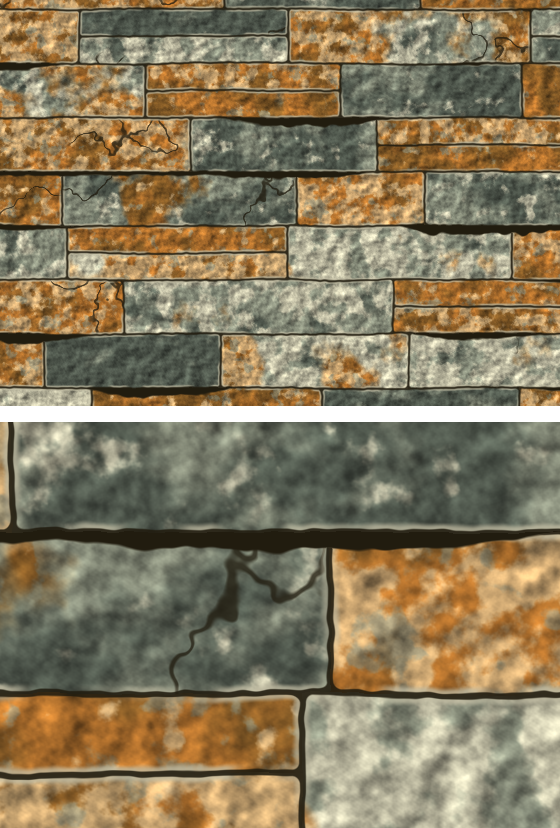
Top: the whole. Bottom: its middle third, enlarged.
A WebGL 1 fragment shader for this texture:

```glsl
precision highp float;
// Ledgestone wall: straight courses of long, uneven stones, a few split in two.
// Each stone leans to slate or rust; layered noise gives patches, flecks and
// relief, and distances to the stone edges give joints, pale rims and shadows.
uniform vec2 u_resolution;

// Layout, in canvas heights
const float COURSE_H = 0.1332;     // height of one course
const float COURSE_TOP = 0.0233;   // top of the first whole course
const float STONE_W = 0.51;        // mean stone length
const float FIRST_JOINT = 0.36;    // joint phase of course 0, in stones
const float COURSE_SHIFT = 0.29;   // joint phase added per course
const float JOINT_JITTER = 0.22;   // uneven stone length, in stones
const float SPLIT_SHARE = 0.22;    // share of stones split lengthwise
// Edges and wear
const float JOINT_W = 0.0025;      // half width of a joint
const float CORNER_R = 0.009;      // corner rounding and rim width
const float SHADOW_H = 0.020;      // deepest shadow under a course
const float CRACK_SHARE = 0.28;    // share of cracked stones
const float WOBBLE = 0.009;        // waviness of the courses
const float RELIEF = 1.1;          // strength of the rough surface
// Colours
const vec3 SHADE = vec3(0.13, 0.11, 0.06);
const vec3 SLATE = vec3(0.30, 0.33, 0.29);
const vec3 GREY = vec3(0.51, 0.53, 0.46);
const vec3 PALE = vec3(0.76, 0.74, 0.64);
const vec3 UMBER = vec3(0.48, 0.33, 0.14);
const vec3 RUST = vec3(0.66, 0.42, 0.17);
const vec3 SAND = vec3(0.77, 0.64, 0.45);

float hash(vec2 p) {
  return fract(sin(dot(p, vec2(127.1, 311.7))) * 43758.5);
}

float noise(vec2 p) {
  vec2 i = floor(p), f = fract(p);
  f = f * f * (3.0 - 2.0 * f);
  return mix(mix(hash(i), hash(i + vec2(1.0, 0.0)), f.x),
             mix(hash(i + vec2(0.0, 1.0)), hash(i + 1.0), f.x), f.y);
}

float fbm(vec2 p) {
  float sum = 0.0, amp = 0.5;
  for (int i = 0; i < 5; i++) {
    sum += amp * noise(p);
    p = mat2(1.6, 1.2, -1.2, 1.6) * p + 7.3;
    amp *= 0.5;
  }
  return sum / 0.97;
}

// Position of a joint along its course, in stones
float joint(float index, float row) {
  return index + JOINT_JITTER * (2.0 * hash(vec2(index, row) + 3.7) - 1.0);
}

vec3 slateColor(vec2 p, float paleness) {
  float tone = fbm(p * vec2(13.0, 17.0)) + 0.50 * (paleness - 0.5);
  float flecks = fbm(p * 30.0 + 9.0) + 0.55 * (paleness - 0.55);
  vec3 c = mix(SLATE, GREY, smoothstep(0.34, 0.62, tone));
  return mix(c, PALE, 0.85 * smoothstep(0.48, 0.68, flecks));
}

vec3 rustColor(vec2 p, float paleness) {
  float flecks = fbm(p * 38.0 + 5.0) + 0.40 * (paleness - 0.5);
  vec3 c = mix(UMBER, RUST, smoothstep(0.32, 0.60, fbm(p * 15.0 + 21.0)));
  c = mix(c, SAND, 0.9 * smoothstep(0.50, 0.68, flecks));
  return mix(c, GREY, 0.6 * smoothstep(0.60, 0.72, fbm(p * 33.0 + 60.0)));
}

void main() {
  float px = 1.0 / u_resolution.y;
  vec2 p = gl_FragCoord.xy * px;
  p.y = 1.0 - p.y;
  // Wavy, slightly ragged coordinates for the edges
  vec2 q = p + WOBBLE * (vec2(fbm(p * 6.0), fbm(p * 6.0 + 40.0)) - 0.5);
  q += 0.0025 * (vec2(noise(p * 85.0), noise(p * 85.0 + 30.0)) - 0.5);

  // Course, then the stone within it
  float row = floor((q.y - COURSE_TOP) / COURSE_H);
  float drop = q.y - COURSE_TOP - row * COURSE_H;
  float along = q.x / STONE_W - FIRST_JOINT - COURSE_SHIFT * row;
  float col = floor(along);
  if (along < joint(col, row)) col -= 1.0;
  else if (along > joint(col + 1.0, row)) col += 1.0;
  float side = STONE_W * min(along - joint(col, row), joint(col + 1.0, row) - along);

  // Some stones are two thin strips
  vec2 id = vec2(col, row);
  float height = COURSE_H, v = drop;
  if (hash(id + 11.3) < SPLIT_SHARE) {
    height *= 0.5;
    id.y += 0.5 * step(height, v);
    v = mod(v, height);
  }
  vec2 inset = vec2(side, min(v, height - v));
  float edge = min(min(inset.x, inset.y), CORNER_R - length(max(CORNER_R - inset, 0.0)));

  // Stone face: patches of rust and slate, rough relief and fine grain
  vec2 s = p + 20.0 * vec2(hash(id + 1.9), hash(id + 5.1));
  float paleness = hash(id + 8.6);
  float lean = 0.52 * (mod(col + row, 2.0) - 0.5) + 0.42 * (hash(id + 2.4) - 0.5);
  float rust = smoothstep(0.45, 0.57, fbm(s * 7.0) + lean);
  vec3 color = mix(slateColor(s, paleness), rustColor(s, paleness), rust);
  float slope = fbm(s * 42.0 + 0.35) - fbm(s * 42.0);
  color *= 1.0 + RELIEF * slope + 0.24 * (noise(s * 175.0) - 0.5);

  // Cracks, pale worn rim, joints and shadows under the courses
  float crack = 1.0 - smoothstep(0.003, 0.014, abs(fbm(s * 6.0 + 33.0) - 0.5));
  crack *= step(hash(id + 6.2), CRACK_SHARE) * smoothstep(0.45, 0.6, noise(s * 8.0));
  color = mix(color, SHADE, 0.75 * crack);
  float rim = 1.0 - smoothstep(0.4 * CORNER_R, CORNER_R, edge);
  color = mix(color, PALE, 0.75 * rim * smoothstep(0.25, 0.65, noise(p * 24.0)));
  float gap = 1.0 - smoothstep(JOINT_W - px, JOINT_W + px, edge);
  float depth = SHADOW_H * smoothstep(0.48, 0.85, noise(vec2(p.x * 2.6, row * 5.3)));
  depth *= 0.7 + 0.6 * noise(p * 45.0);
  float shadow = 1.0 - smoothstep(depth - px, depth + px + 0.001, drop);
  color = mix(color, SHADE, max(0.9 * gap, shadow));
  gl_FragColor = vec4(clamp(color, 0.0, 1.0), 1.0);
}
```
